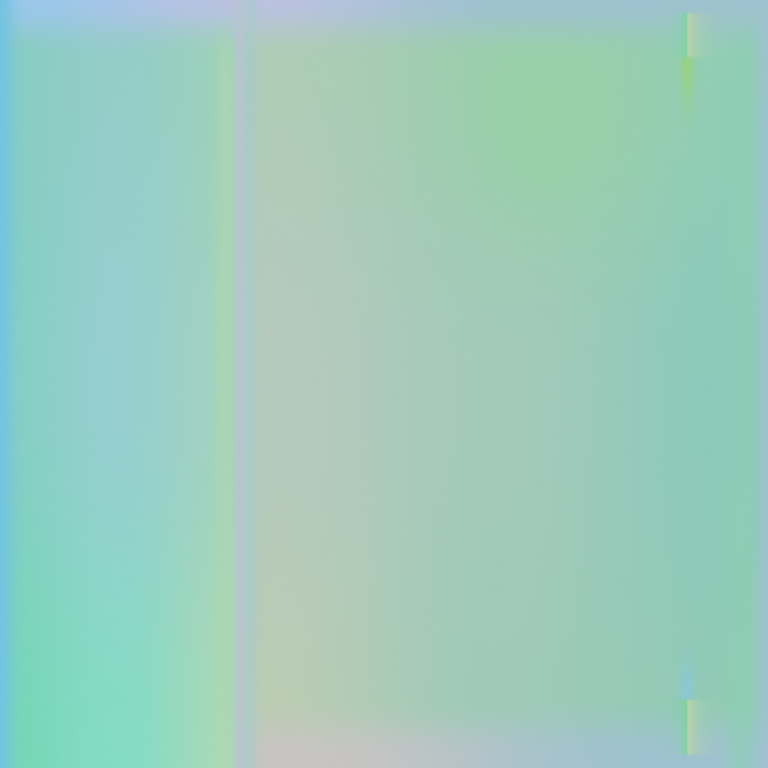
Write a WebGL 1 fragment shader that draws this background.

```glsl
precision highp float;
// Soft pastel panels with a lavender seam, hazy borders and two small prismatic slits.
uniform vec2 u_resolution;

// Layout, in canvas units
const float SEAM_X = 0.313;
const float SLIT_X = 0.895;
const vec2 TOP_SLIT = vec2(0.926, 0.983);
const vec2 LOW_SLIT = vec2(0.017, 0.089);
const float GRAIN = 0.004;

// Left panel: left, middle and right colours at three heights
const vec3 L_TOP_A = vec3(0.53, 0.80, 0.76);
const vec3 L_TOP_B = vec3(0.58, 0.80, 0.78);
const vec3 L_TOP_C = vec3(0.61, 0.82, 0.72);
const vec3 L_MID_A = vec3(0.52, 0.81, 0.77);
const vec3 L_MID_B = vec3(0.59, 0.81, 0.81);
const vec3 L_MID_C = vec3(0.64, 0.82, 0.75);
const vec3 L_LOW_A = vec3(0.46, 0.84, 0.71);
const vec3 L_LOW_B = vec3(0.52, 0.86, 0.77);
const vec3 L_LOW_C = vec3(0.67, 0.85, 0.71);

// Right panel, same order
const vec3 R_TOP_A = vec3(0.68, 0.80, 0.71);
const vec3 R_TOP_B = vec3(0.62, 0.80, 0.69);
const vec3 R_TOP_C = vec3(0.57, 0.80, 0.71);
const vec3 R_MID_A = vec3(0.71, 0.79, 0.74);
const vec3 R_MID_B = vec3(0.64, 0.79, 0.73);
const vec3 R_MID_C = vec3(0.55, 0.79, 0.73);
const vec3 R_LOW_A = vec3(0.73, 0.80, 0.70);
const vec3 R_LOW_B = vec3(0.62, 0.79, 0.72);
const vec3 R_LOW_C = vec3(0.57, 0.79, 0.71);

// Accents
const vec3 LEAF = vec3(0.59, 0.82, 0.65);
const vec3 LIME = vec3(0.68, 0.84, 0.69);
const vec3 LAVENDER = vec3(0.72, 0.77, 0.82);
const vec3 MIST = vec3(0.65, 0.79, 0.80);
const vec3 SKY = vec3(0.45, 0.77, 0.88);
const vec3 SKY_TOP = vec3(0.60, 0.78, 0.92);
const vec3 LILAC = vec3(0.73, 0.76, 0.88);
const vec3 HAZE = vec3(0.62, 0.76, 0.81);
const vec3 ROSE = vec3(0.78, 0.77, 0.76);
const vec3 MINT = vec3(0.55, 0.81, 0.70);
const vec3 SLIT_GREEN = vec3(0.49, 0.83, 0.63);
const vec3 SLIT_YELLOW = vec3(0.73, 0.83, 0.66);
const vec3 OLIVE = vec3(0.59, 0.82, 0.52);
const vec3 SLIT_BLUE = vec3(0.55, 0.78, 0.83);

float bump(float x, float center, float width) {
  float d = (x - center) / width;
  return exp(-d * d);
}

vec3 ramp(vec3 a, vec3 b, vec3 c, float t) {
  return mix(mix(a, b, smoothstep(0.0, 0.5, t)), c, smoothstep(0.5, 1.0, t));
}

float hash(vec2 p) {
  return fract(sin(dot(p, vec2(127.1, 311.7))) * 43758.5);
}

vec3 leftPanel(vec2 p) {
  float t = p.x / SEAM_X;
  return ramp(ramp(L_LOW_A, L_LOW_B, L_LOW_C, t),
              ramp(L_MID_A, L_MID_B, L_MID_C, t),
              ramp(L_TOP_A, L_TOP_B, L_TOP_C, t), p.y);
}

vec3 rightPanel(vec2 p) {
  float t = clamp((p.x - 0.35) / 0.6, 0.0, 1.0);
  vec3 col = ramp(ramp(R_LOW_A, R_LOW_B, R_LOW_C, t),
                  ramp(R_MID_A, R_MID_B, R_MID_C, t),
                  ramp(R_TOP_A, R_TOP_B, R_TOP_C, t), p.y);
  return mix(col, LEAF, 0.85 * bump(p.x, 0.72, 0.14) * bump(p.y, 0.85, 0.16));
}

// Sharp central edge: green fades to its left, yellow to its right
vec3 slit(vec3 col, vec2 p, vec2 span) {
  float dx = p.x - SLIT_X;
  float inside = smoothstep(-0.003, 0.003, p.y - span.x)
               * smoothstep(-0.003, 0.003, span.y - p.y);
  float side = smoothstep(-0.001, 0.001, dx);
  float fade = exp(-abs(dx) / mix(0.008, 0.014, side));
  return mix(col, mix(SLIT_GREEN, SLIT_YELLOW, side), inside * fade);
}

void main() {
  vec2 p = gl_FragCoord.xy / u_resolution;
  vec3 col = mix(leftPanel(p), rightPanel(p), smoothstep(0.305, 0.335, p.x));

  // Bottom and top haze
  vec3 floorHaze = mix(ROSE, HAZE, smoothstep(0.4, 0.85, p.x));
  col = mix(col, floorHaze, smoothstep(0.09, 0.015, p.y) * smoothstep(0.3, 0.34, p.x));
  vec3 topHaze = ramp(SKY_TOP, LILAC, HAZE, clamp(p.x * 1.5, 0.0, 1.0));
  col = mix(col, topHaze, smoothstep(0.925, 1.0, p.y));

  // Seam and side borders
  col = mix(col, LIME, 0.7 * bump(p.x, 0.294, 0.014) * smoothstep(0.99, 0.9, p.y));
  col = mix(col, MIST, 0.6 * bump(p.x, 0.326, 0.009));
  col = mix(col, LAVENDER, 0.9 * bump(p.x, SEAM_X, 0.008));
  col = mix(col, SKY, bump(p.x, 0.0, 0.017));
  col = mix(col, MINT, 0.6 * bump(p.x, 0.965, 0.018) * smoothstep(0.98, 0.9, p.y));
  col = mix(col, HAZE, 0.85 * smoothstep(0.975, 1.0, p.x));

  // Slits with the streaks that trail from their inner ends
  float streak = bump(p.x, SLIT_X, 0.009);
  col = mix(col, OLIVE, streak * smoothstep(0.82, 0.92, p.y) * smoothstep(0.93, 0.922, p.y));
  col = mix(col, SLIT_BLUE, streak * smoothstep(0.17, 0.1, p.y) * smoothstep(0.085, 0.093, p.y));
  col = slit(slit(col, p, TOP_SLIT), p, LOW_SLIT);

  col += GRAIN * (hash(floor(p * 512.0)) - 0.5);
  gl_FragColor = vec4(col, 1.0);
}
```
